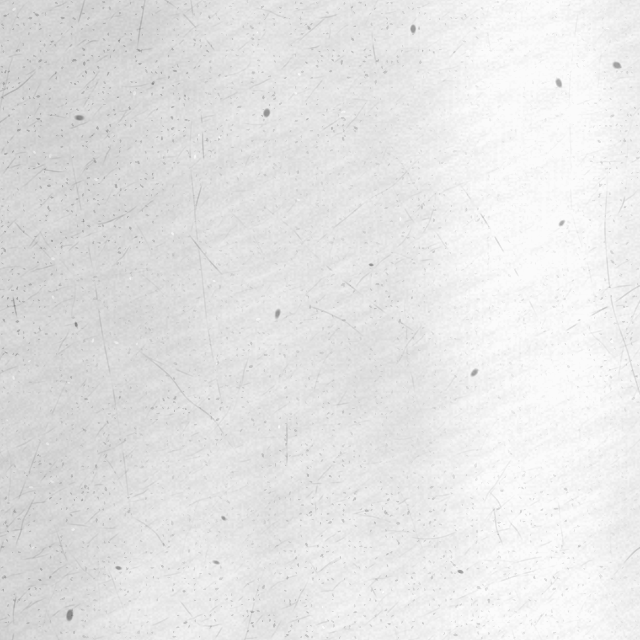
A Shadertoy shader for this texture:

```glsl
#define LEFT_TONE 0.838
#define MIDDLE_TONE 0.888
#define RIGHT_GLOW 0.085
#define POOL_GLOW 0.045
#define CLOUD_CONTRAST 0.055
#define BRUSH_CONTRAST 0.065
#define GRAIN_CONTRAST 0.045
#define SCRATCH_DEPTH 0.20
#define SPECK_DEPTH 0.17
#define LINE_WIDTH 0.0021

float hash(vec2 p) {
    return fract(sin(dot(p, vec2(127.1, 311.7))) * 43758.5453);
}

float noise(vec2 p) {
    vec2 i = floor(p), f = fract(p);
    f = f * f * (3.0 - 2.0 * f);
    return mix(mix(hash(i), hash(i + vec2(1, 0)), f.x),
               mix(hash(i + vec2(0, 1)), hash(i + vec2(1, 1)), f.x), f.y);
}

float fbm(vec2 p) {
    float sum = 0.0, amp = 0.5;
    for (int i = 0; i < 5; i++) {
        sum += amp * noise(p);
        p = p * 2.03 + 17.3;
        amp *= 0.5;
    }
    return sum;
}

vec2 rotate(vec2 p, float a) {
    float c = cos(a), s = sin(a);
    return vec2(c * p.x + s * p.y, c * p.y - s * p.x);
}

// One bent, tapered, broken line per occupied cell
float scratches(vec2 uv, float cells, float angle, float spread, float density, float seed) {
    vec2 p = uv * cells + seed * 0.37;
    vec2 home = floor(p);
    float width = LINE_WIDTH * cells, sum = 0.0;
    for (int y = -1; y <= 1; y++)
    for (int x = -1; x <= 1; x++) {
        vec2 id = home + vec2(x, y);
        vec2 key = id + seed * 7.0;
        if (hash(key + 3.1) > density) continue;
        vec2 center = id + vec2(hash(key + 5.7), hash(key + 9.2));
        vec2 q = rotate(p - center, angle + spread * (hash(key + 13.4) - 0.5));
        float reach = mix(0.25, 0.95, hash(key + 21.8));
        float bend = 0.45 * (hash(key + 27.5) - 0.5);
        q.y += bend * q.x * q.x + 0.05 * (noise(vec2(q.x * 4.0, hash(key) * 50.0)) - 0.5);
        float line = 1.0 - smoothstep(0.1 * width, width, abs(q.y));
        float taper = 1.0 - smoothstep(0.5 * reach, reach, abs(q.x));
        float broken = smoothstep(0.15, 0.7, noise(vec2(q.x * 70.0 / cells, seed + hash(key) * 90.0)));
        sum += line * taper * broken * mix(0.25, 1.0, hash(key + 31.6));
    }
    return sum;
}

// Ragged dots, one per occupied cell
float specks(vec2 uv, float cells, float radius, float density, float seed) {
    vec2 p = uv * cells;
    vec2 id = floor(p), key = id + seed;
    vec2 q = p - id - 0.3 - 0.4 * vec2(hash(key + 1.3), hash(key + 4.6));
    q = rotate(q, 6.28 * hash(key + 8.1)) * vec2(0.75, 1.3);
    float r = radius * mix(0.5, 1.0, hash(key + 11.9));
    float d = length(q) + 0.6 * r * (noise(p * 7.0) - 0.5);
    return step(hash(key + 15.2), density) * (1.0 - smoothstep(0.4 * r, 1.2 * r, d));
}

// Broad light bands and soft stains of the bare sheet
float sheetTone(vec2 uv) {
    float x = uv.x + 0.05 * (fbm(uv * vec2(4.0, 2.0)) - 0.5);
    float tone = mix(LEFT_TONE, MIDDLE_TONE, smoothstep(0.0, 0.45, x));
    tone += RIGHT_GLOW * smoothstep(0.58, 0.79, x) - 0.04 * smoothstep(0.9, 1.0, x);
    float pool = smoothstep(0.42, 0.08, uv.y) * smoothstep(0.07, 0.2, x) * smoothstep(0.72, 0.55, x);
    tone += POOL_GLOW * pool;
    tone -= 0.035 * exp(-pow((x - 0.42) / 0.05, 2.0)) * smoothstep(0.45, 0.2, uv.y);
    return tone - 0.018 * smoothstep(0.6, 1.0, uv.y) * smoothstep(0.5, 0.1, x);
}

void mainImage(out vec4 fragColor, in vec2 fragCoord) {
    vec2 uv = fragCoord / iResolution.xy;
    float tone = sheetTone(uv);

    // Clouding, brushed streaks and fine grain
    vec2 brushed = rotate(uv, 0.4);
    tone += CLOUD_CONTRAST * (fbm(uv * 5.0 + 3.0) - 0.48);
    tone += BRUSH_CONTRAST * (fbm(brushed * vec2(18.0, 85.0)) - 0.48);
    tone += GRAIN_CONTRAST * (noise(uv * 330.0) - 0.5);

    // Wear gathers on the left and in patches
    float patches = smoothstep(0.32, 0.62, fbm(uv * 6.0 + 40.0));
    float wear = mix(0.4, 1.0, patches) * mix(1.0, 0.7, smoothstep(0.3, 0.8, uv.x));

    // Scratches from hairlines to long vertical drags
    float marks = 0.0;
    marks += 0.45 * wear * scratches(uv, 34.0, 0.5, 0.9, 0.65, 1.0);
    marks += 0.40 * wear * scratches(uv, 21.0, 0.6, 1.4, 0.5, 2.0);
    marks += 0.60 * wear * scratches(uv, 13.0, 1.2, 3.14, 0.45, 3.0);
    marks += 0.75 * wear * scratches(uv, 9.0, 1.65, 0.8, 0.35, 4.0);
    marks += 0.70 * scratches(uv, 5.0, 1.5, 2.4, 0.5, 5.0);
    marks += 0.45 * scratches(uv, 2.6, 1.5, 0.5, 0.7, 6.0);
    tone -= SCRATCH_DEPTH * min(marks, 1.4);

    // Pits, grime and a few deep gouges
    float pits = 0.7 * specks(uv, 120.0, 0.28, 0.22, 11.0) + specks(uv, 57.0, 0.17, 0.2, 23.0);
    tone -= SPECK_DEPTH * wear * pits;
    tone -= 1.8 * SPECK_DEPTH * specks(uv, 13.0, 0.09, 0.07, 37.0);
    tone += 0.07 * specks(uv, 31.0, 0.1, 0.05, 51.0);

    fragColor = vec4(vec3(clamp(tone, 0.0, 0.985)), 1.0);
}
```
